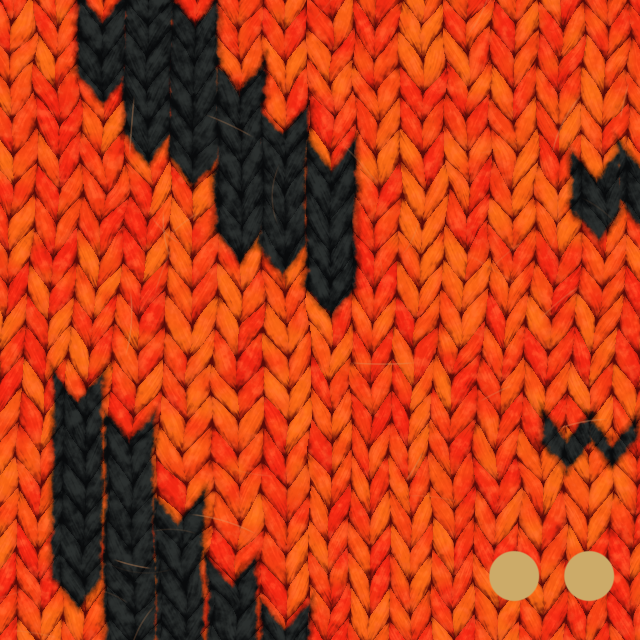
A WebGL 2 fragment shader for this texture:

```glsl
#version 300 es
precision highp float;
// Red and orange knitted wool with stepped charcoal patches, stray hairs and two tan discs.
uniform vec2 u_resolution;
out vec4 fragColor;

// Charcoal spans, one per knit column: centre x, top and bottom (y runs down).
const vec3 SPANS[15] = vec3[15](
  vec3(.161, .010, .140), vec3(.232, -.05, .232), vec3(.304, .020, .268),
  vec3(.374, .122, .386), vec3(.442, .187, .404), vec3(.518, .244, .472),
  vec3(.122, .608, .928), vec3(.203, .670, 1.10), vec3(.279, .797, 1.10),
  vec3(.362, .896, 1.10), vec3(.446, .962, 1.10), vec3(.933, .262, .350),
  vec3(1.006, .245, .332), vec3(.886, .669, .713), vec3(.955, .676, .704));

float hash(vec2 p) {
  vec3 q = fract(vec3(p.xyx) * .1031);
  q += dot(q, q.yzx + 33.33);
  return fract((q.x + q.y) * q.z);
}

float noise(vec2 p) {
  vec2 i = floor(p), f = fract(p);
  f = f * f * (3. - 2. * f);
  return mix(mix(hash(i), hash(i + vec2(1, 0)), f.x),
             mix(hash(i + vec2(0, 1)), hash(i + 1.), f.x), f.y);
}

float fbm(vec2 p) {
  float sum = 0., amp = .5;
  for (int i = 0; i < 4; i++) {
    sum += amp * noise(p);
    p = mat2(1.6, 1.2, -1.2, 1.6) * p + 7.3;
    amp *= .5;
  }
  return sum;
}

// Signed distance to the patches; each span is a box sheared into a V.
float patchDistance(vec2 p) {
  float d = 1.;
  for (int i = 0; i < 15; i++) {
    vec3 span = SPANS[i];
    float side = abs(p.x - span.x);
    float y = p.y + .046 * (min(side / .037, 1.2) - .5);
    float vertical = .7 * max(span.y - y, y - span.z);
    d = min(d, max(side - .038, vertical));
  }
  return d;
}

// Pale curved hairs scattered over the cloth.
float strayHairs(vec2 p, float pixel) {
  float light = 0.;
  for (int i = 0; i < 44; i++) {
    float n = float(i);
    vec2 q = p - vec2(hash(vec2(n, 3.)), hash(vec2(n, 17.)));
    float angle = 6.283 * hash(vec2(n, 29.));
    float reach = mix(.02, .06, hash(vec2(n, 41.)));
    q = mat2(cos(angle), -sin(angle), sin(angle), cos(angle)) * q;
    q.y += (hash(vec2(n, 53.)) - .5) * 9. * q.x * q.x;
    float line = 1. - smoothstep(.0003, .0006 + pixel, abs(q.y));
    light += line * (1. - smoothstep(reach * .6, reach, abs(q.x))) * hash(vec2(n, 67.));
  }
  return min(light, 1.);
}

void main() {
  vec2 p = gl_FragCoord.xy / u_resolution;
  p.y = 1. - p.y;
  float pixel = 1. / min(u_resolution.x, u_resolution.y);

  // Uneven hand-knit tension, with the columns drifting left further down.
  vec2 wobble = vec2(noise(p * 17.), noise(p * 17. + 40.)) - .5;
  vec2 cloth = p + .012 * wobble;
  cloth.x += .028 * smoothstep(.3, .7, p.y) * smoothstep(0., .3, abs(p.x - .45));

  // Stitch legs: columns split in two halves, rows sheared along each V.
  float column = (cloth.x - .1263) / .0713;
  float across = fract(column) * 2. - 1.;
  float side = abs(across);
  float row = (cloth.y + .046 * side) / .051 + .35 * hash(vec2(floor(column), 5.));
  vec2 leg = vec2(floor(column) * 2. + step(0., across), floor(row)) + 60.;
  float thick = fract(row) * 2. - 1.;
  float along = side * 2. - 1.;

  // Rounded yarn height with twisted fibres and loose fuzz.
  float height = sqrt(max(0., 1. - .62 * thick * thick - .52 * pow(abs(along), 3.)));
  float fibre = noise(vec2(side * 4. + leg.x * 9., row * 11. + side * 5.));
  float fuzz = fbm(p * 85.);
  float grain = noise(p * vec2(260., 210.));
  float light = height - .16 * thick + .28 * (fibre - .5)
              + .5 * (fuzz - .47) + .16 * (grain - .5);

  // Red wool, dyed unevenly from stitch to stitch.
  float dye = .55 * hash(leg) + .45 * noise(p * 30. + 9.);
  vec3 wool = mix(vec3(.94, .15, .07), vec3(.97, .40, .08), smoothstep(.15, .85, dye));
  wool = mix(wool, vec3(.93, .35, .17), .45 * smoothstep(.4, .75, fuzz));
  vec3 color = mix(vec3(.36, .045, .03), wool, smoothstep(.12, .88, light));
  color += vec3(.08, .07, .04) * smoothstep(.85, 1.25, light);

  // Charcoal wool with a softer relief and a ragged border.
  float edge = patchDistance(p + .007 * wobble) + .012 * (fuzz - .47);
  vec3 charcoal = mix(vec3(.035, .04, .045), vec3(.17, .185, .18),
                      smoothstep(.25, 1.3, light + .5 * (fuzz - .47)));
  color *= 1. - .35 * (1. - smoothstep(0., .012, edge));
  color = mix(charcoal, color, smoothstep(-.002 - pixel, .002 + pixel, edge));

  color = mix(color, vec3(.85, .56, .36), .4 * strayHairs(p, pixel));

  // Two flat tan discs.
  float disc = length(vec2(abs(p.x - .862) - .0586, p.y - .9)) - .039;
  color = mix(vec3(.80, .67, .41), color, smoothstep(-pixel, pixel, disc));
  fragColor = vec4(color, 1.);
}
```
